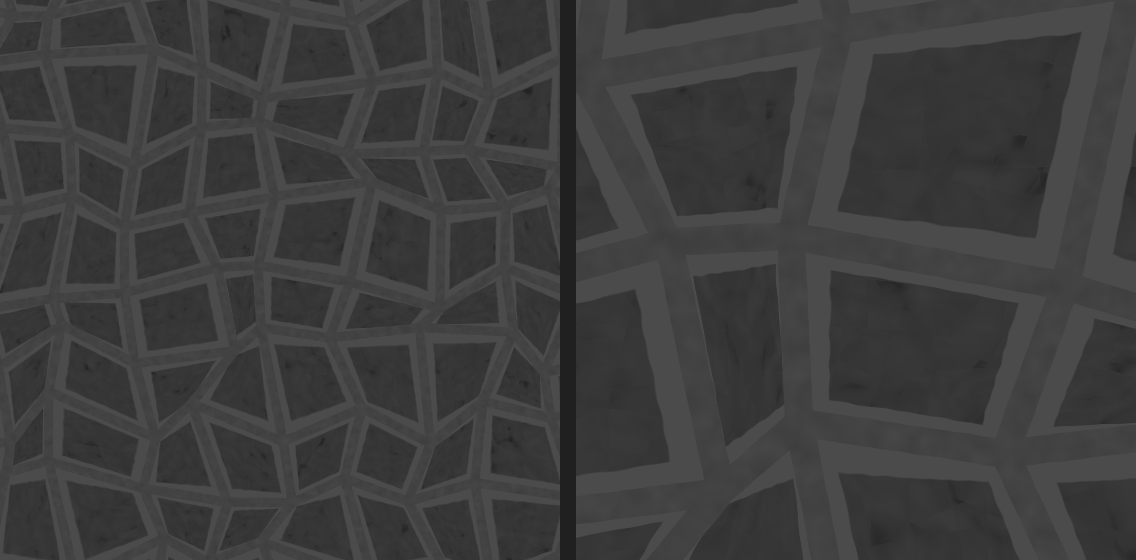
Left: the whole. Right: its middle third, enlarged.
A Shadertoy shader for this texture:

```glsl
// Crooked street plan in dark greys: a grid with jittered nodes, mottled roads on its
// edges, pale pavements beside them, and dark blocks inset in each quad's own
// bilinear coordinates and filled with patchy, clipped brush strokes.

vec2 hash2(vec2 p) {
    vec3 q = fract((p + 37.0).xyx * vec3(0.1031, 0.1030, 0.0973));
    q += dot(q, q.yzx + 33.33);
    return fract((q.xx + q.yz) * q.zy);
}

float gradientNoise(vec2 p) {
    vec2 i = floor(p), f = p - i;
    vec2 w = f * f * f * (f * (f * 6.0 - 15.0) + 10.0);
    vec2 x = vec2(1, 0), y = vec2(0, 1);
    float a = dot(hash2(i) * 2.0 - 1.0, f);
    float b = dot(hash2(i + x) * 2.0 - 1.0, f - x);
    float c = dot(hash2(i + y) * 2.0 - 1.0, f - y);
    float d = dot(hash2(i + 1.0) * 2.0 - 1.0, f - 1.0);
    return mix(mix(a, b, w.x), mix(c, d, w.x), w.y);
}

mat2 turn(float angle) {
    float c = cos(angle), s = sin(angle);
    return mat2(c, s, -s, c);
}

float cross2(vec2 a, vec2 b) { return a.x * b.y - a.y * b.x; }

vec2 node(vec2 id) { return id + (hash2(id) - 0.5) * vec2(0.72, 0.84); }

float segmentDistance(vec2 p, vec2 a, vec2 b) {
    vec2 ab = b - a, ap = p - a;
    return length(ap - ab * clamp(dot(ap, ab) / dot(ab, ab), 0.0, 1.0));
}

// Position of p inside the quad a, b, c, d as 0..1 coordinates
vec2 inverseBilinear(vec2 p, vec2 a, vec2 b, vec2 c, vec2 d) {
    vec2 e = b - a, f = d - a, g = a - b + c - d, h = p - a;
    float k2 = cross2(g, f), k1 = cross2(e, f) + cross2(h, g), k0 = cross2(h, e);
    float disc = k1 * k1 - 4.0 * k2 * k0;
    if (disc < 0.0) return vec2(-1.0);
    float den = k1 + sqrt(disc);
    if (abs(den) < 1e-5) return vec2(-1.0);
    float v = -2.0 * k0 / den;
    vec2 across = e + g * v;
    return vec2(dot(h - f * v, across) / max(dot(across, across), 1e-5), v);
}

// Layered strokes, each clipped by its patch and bent along a random direction
float strokes(vec2 p) {
    float tone = 0.0;
    for (int i = 0; i < 4; i++) {
        float layer = float(i);
        vec2 q = turn(0.22 * layer - 0.3) * p * (0.75 + 0.3 * layer) + 17.3 * layer;
        vec2 patchId = floor(q);
        vec2 s = turn(6.283 * hash2(patchId + 5.0).x) * q;
        s += 0.6 * gradientNoise(s * 1.2 + 9.0);
        float stroke = gradientNoise(s * vec2(0.6, 2.0) + patchId * 7.3);
        tone += stroke * (0.4 + 0.9 * hash2(patchId).y);
    }
    return tone;
}

void mainImage(out vec4 fragColor, in vec2 fragCoord) {
    vec2 p = fragCoord / iResolution.y * 8.0;
    float pixel = 8.0 / iResolution.y;

    // Find the nearest street and the quad that holds this point
    float street = 9.0, inset = -1.0;
    vec2 block = vec2(0.0), local = vec2(0.5);
    for (int j = -1; j <= 1; j++)
    for (int i = -1; i <= 1; i++) {
        vec2 id = floor(p) + vec2(i, j);
        vec2 a = node(id), b = node(id + vec2(1, 0));
        vec2 c = node(id + 1.0), d = node(id + vec2(0, 1));
        street = min(street, min(segmentDistance(p, a, b), segmentDistance(p, a, d)));
        vec2 st = inverseBilinear(p, a, b, c, d);
        vec2 margin = min(st, 1.0 - st);
        float m = min(margin.x, margin.y);
        if (m > inset) { inset = m; block = id; local = st; }
    }

    // Pavement, then the block with its slightly ragged rim
    float grey = 0.296;
    float tone = strokes(local * 3.6 + hash2(block + 71.0) * 90.0);
    float ground = 0.211 + 0.021 * clamp(tone, -1.5, 0.7)
                 - 0.045 * smoothstep(0.45, 1.3, -tone);
    float rim = inset + 0.012 * gradientNoise(local * 11.0 + block * 3.7);
    grey = mix(grey, ground, smoothstep(-pixel, pixel, rim - 0.145));

    // Mottled road on top
    float mottle = gradientNoise(p * 8.0) + 0.6 * gradientNoise(p * 17.0 + 40.0);
    float road = 0.26 + 0.028 * mottle;
    float kerb = street + 0.006 * gradientNoise(p * 9.0 + 20.0) - 0.067;
    grey = mix(road, grey, smoothstep(-0.7 * pixel, 0.7 * pixel, kerb));

    fragColor = vec4(vec3(grey), 1.0);
}
```
